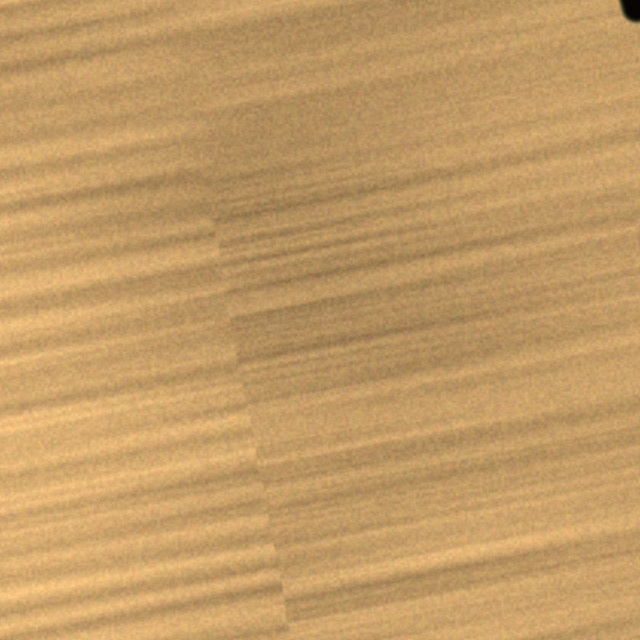
Give the GLSL for this texture, as a WebGL 1 fragment shader.

```glsl
precision highp float;
// Two sheets of tan ribbed material meeting at a crosswise seam, softly lit.
// Ribs are noise stretched along a tilted axis; broad glows shade them, fine
// grain covers them, and a dark rounded peg pokes in at the upper right.
uniform vec2 u_resolution;

float hash(vec2 p) {
  vec3 h = fract(p.xyx * vec3(0.1031, 0.1030, 0.0973));
  h += dot(h, h.yzx + 33.33);
  return fract((h.x + h.y) * h.z);
}

// Smooth value noise, centred on zero
float noise(vec2 p) {
  vec2 cell = floor(p), f = fract(p);
  f = f * f * (3.0 - 2.0 * f);
  float low = mix(hash(cell), hash(cell + vec2(1.0, 0.0)), f.x);
  float high = mix(hash(cell + vec2(0.0, 1.0)), hash(cell + 1.0), f.x);
  return mix(low, high, f.y) - 0.5;
}

// Wide, regular ribs of the left sheet
float wideRibs(vec2 q) {
  float wobble = 3.0 * noise(vec2(q.x * 1.2, q.y * 9.0));
  float ribs = 0.052 * sin(q.y * 122.0 + wobble);
  ribs += 0.100 * noise(vec2(q.x * 1.5 + 7.0, q.y * 56.0));
  return ribs + 0.085 * noise(vec2(q.x * 2.0 + 3.0, q.y * 125.0));
}

// Finer, uneven ribs of the right sheet
float fineRibs(vec2 q) {
  float wobble = 4.0 * noise(vec2(q.x * 1.2 + 5.0, q.y * 12.0));
  float ribs = 0.026 * sin(q.y * 135.0 + wobble);
  ribs += 0.130 * noise(vec2(q.x * 1.2 + 21.0, q.y * 44.0 + 5.0));
  ribs += 0.135 * noise(vec2(q.x * 1.5 + 43.0, q.y * 92.0));
  ribs += 0.085 * noise(vec2(q.x * 2.0 + 61.0, q.y * 165.0));
  return ribs * mix(1.0, 0.65, smoothstep(0.65, 1.05, q.x));
}

float glow(vec2 p, vec2 center, vec2 size) {
  vec2 d = (p - center) / size;
  return exp(-dot(d, d));
}

float capsule(vec2 p, vec2 a, vec2 b, float radius) {
  vec2 pa = p - a, ba = b - a;
  return length(pa - ba * clamp(dot(pa, ba) / dot(ba, ba), 0.0, 1.0)) - radius;
}

void main() {
  vec2 p = gl_FragCoord.xy / u_resolution;
  // x runs along the ribs, y across them
  vec2 q = vec2(dot(p, vec2(0.982, 0.187)), dot(p, vec2(-0.187, 0.982)));

  // Seam: crisp below, dissolving toward the top
  float blur = mix(0.003, 0.13, smoothstep(0.62, 0.88, p.y));
  float seam = 0.448 + 0.006 * noise(vec2(q.y * 22.0, 2.0));
  float rightSheet = smoothstep(seam - blur, seam + blur, q.x);

  // Broad light and shade
  float tone = 0.772 - 0.016 * rightSheet;
  tone += 0.095 * glow(p, vec2(0.0, 0.24), vec2(0.36, 0.42));
  tone -= 0.090 * glow(p, vec2(0.44, 0.60), vec2(0.32, 0.27));
  tone += 0.030 * glow(p, vec2(0.85, 0.12), vec2(0.35, 0.25));
  tone += 0.020 * glow(p, vec2(0.90, 0.85), vec2(0.30, 0.20));
  tone += 0.050 * noise(q * vec2(2.5, 11.0) + 11.0);

  // Ribs, gentler in the upper middle
  float relief = 1.0 - 0.5 * glow(p, vec2(0.55, 0.90), vec2(0.35, 0.20));
  tone += relief * mix(wideRibs(q), fineRibs(q), rightSheet);

  // Grain with a slight colour speckle
  tone += 0.070 * noise(p * 210.0) + 0.065 * noise(p * 400.0 + 9.0);
  vec3 color = tone * vec3(1.0, 0.797, 0.522);
  color += 0.030 * vec3(noise(p * 150.0 + 31.0), noise(p * 150.0 + 57.0),
                        noise(p * 150.0 + 83.0));

  // Dark peg with a dull green rim
  float peg = capsule(p, vec2(0.995, 0.988), vec2(0.978, 1.05), 0.022);
  color = mix(vec3(0.20, 0.22, 0.12), color, smoothstep(-0.003, 0.006, peg));
  color = mix(vec3(0.03, 0.015, 0.015), color, smoothstep(-0.007, 0.001, peg));

  gl_FragColor = vec4(clamp(color, 0.0, 1.0), 1.0);
}
```
